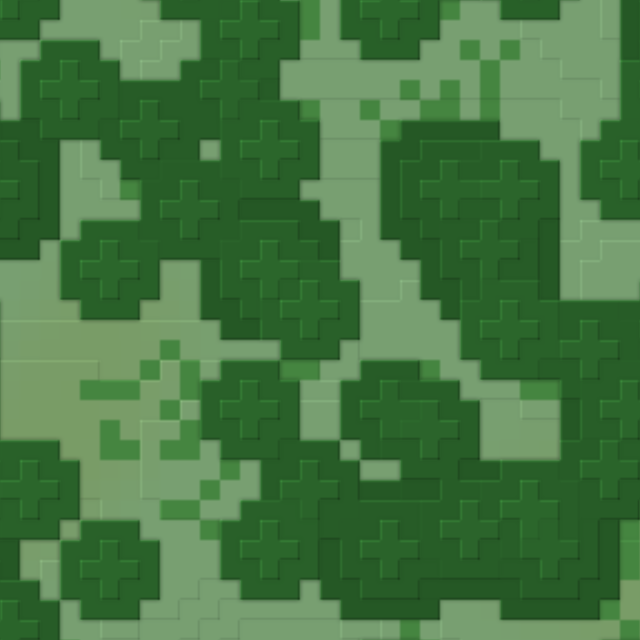
This pattern is drawn by a WebGL 2 fragment shader. Its source:

```glsl
#version 300 es
precision highp float;
// Blocky forest seen from above: stepped tree crowns over terraced grassland.
// Every grid cell gets a height and a colour; the four cells around a pixel
// are blended with narrow ramps, then lit from the upper left.

uniform vec2 u_resolution;
out vec4 fragColor;

const float CELLS = 32.0;          // cells along the canvas height
const float TREE_SPACING = 5.0;    // cells per tree slot
const float TREE_DENSITY = 0.76;   // share of slots that hold a tree
const float BIG_TREES = 0.27;      // share of trees with an extra ring
const float CANOPY_BASE = 4.0;     // height of the lowest leaves
const float CANOPY_VARIATION = 0.8;
const float TERRACE_STEP = 0.45;
const float EDGE_SOFTNESS = 0.09;  // half widths, in cells
const float SHADOW_WIDTH = 0.26;
const float RIM_WIDTH = 0.11;
const float RIM_OFFSET = 0.06;     // shifts rims onto the higher cell
const float RIM_STRENGTH = 0.19;
const float SHADOW_STRENGTH = 0.09;
const float SHADOW_LIMIT = 0.25;

const vec3 CANOPY_DARK  = vec3(0.145, 0.345, 0.145);
const vec3 CANOPY_LIGHT = vec3(0.170, 0.400, 0.170);
const vec3 GROUND_COOL  = vec3(0.470, 0.625, 0.445);
const vec3 GROUND_WARM  = vec3(0.475, 0.610, 0.400);
const vec3 GRASS_TUFT   = vec3(0.270, 0.520, 0.250);

vec2 hash2(vec2 p) {
  vec3 q = fract(p.xyx * vec3(0.1031, 0.1030, 0.0973));
  q += dot(q, q.yzx + 33.33);
  return fract((q.xx + q.yz) * q.zy);
}

// Gradient noise, roughly -0.7 to 0.7
float cornerGradient(vec2 corner, vec2 offset) {
  float angle = 6.2832 * hash2(corner + 57.0).x;
  return dot(vec2(cos(angle), sin(angle)), offset);
}

float gradientNoise(vec2 p) {
  vec2 i = floor(p), f = p - i;
  vec2 u = f * f * f * (f * (f * 6.0 - 15.0) + 10.0);
  vec2 right = vec2(1, 0), up = vec2(0, 1);
  return mix(
    mix(cornerGradient(i, f), cornerGradient(i + right, f - right), u.x),
    mix(cornerGradient(i + up, f - up), cornerGradient(i + 1.0, f - 1.0), u.x),
    u.y);
}

// Height of the tallest crown over a cell, 0 where there is none
float canopyHeight(vec2 cell) {
  vec2 home = floor(cell / TREE_SPACING);
  float height = 0.0;
  for (int y = -1; y <= 1; y++) {
    for (int x = -1; x <= 1; x++) {
      vec2 slot = home + vec2(x, y);
      vec2 trait = hash2(slot + 211.0);
      if (trait.x > TREE_DENSITY) continue;
      vec2 centre = slot * TREE_SPACING + floor(TREE_SPACING * hash2(slot + 83.0));
      vec2 d = abs(cell - centre);
      // Squares with clipped corners; the innermost ring is a plus sign
      float ring = max(max(d.x, d.y), ceil((d.x + d.y + 1.0) * 0.5));
      float radius = trait.y < BIG_TREES ? 3.0 : 2.0;
      if (ring > radius) continue;
      float lift = CANOPY_VARIATION * fract(trait.y * 17.0);
      height = max(height, CANOPY_BASE + lift + 3.0 - ring);
    }
  }
  return height;
}

// Colour in rgb, height in a
vec4 cellSurface(vec2 cell) {
  float crown = canopyHeight(cell);
  if (crown > 0.0) {
    float tone = clamp((crown - CANOPY_BASE - 0.6) / 1.9, 0.0, 1.0);
    return vec4(mix(CANOPY_DARK, CANOPY_LIGHT, tone), crown);
  }
  float relief = gradientNoise(cell / 11.0 + 3.7);
  float meadow = gradientNoise(cell / 9.0 + 21.3);
  float warmth = smoothstep(0.0, 0.35, gradientNoise(cell / 19.0 + 8.4));
  vec3 colour = mix(GROUND_COOL, GROUND_WARM, warmth);
  if (meadow > 0.08 && hash2(cell + 400.0).x < 0.27) colour = GRASS_TUFT;
  return vec4(colour, TERRACE_STEP * floor(relief * 5.0 + 2.5));
}

// Thin line on the higher side of a step, signed by its direction
float rim(float rise, float across) {
  float distanceToLine = abs(across - 0.5 - RIM_OFFSET * sign(rise));
  return clamp(rise, -1.0, 1.0) * (1.0 - smoothstep(0.0, RIM_WIDTH, distanceToLine));
}

void main() {
  vec2 p = gl_FragCoord.xy / u_resolution.y * CELLS - 0.5;
  vec2 cell = floor(p), f = p - cell;
  vec4 a = cellSurface(cell);
  vec4 b = cellSurface(cell + vec2(1, 0));
  vec4 c = cellSurface(cell + vec2(0, 1));
  vec4 d = cellSurface(cell + 1.0);

  vec2 w = smoothstep(0.5 - EDGE_SOFTNESS, 0.5 + EDGE_SOFTNESS, f);
  vec4 surface = mix(mix(a, b, w.x), mix(c, d, w.x), w.y);

  // Lit top and left rims, dark bottom and right rims
  float light = mix(rim(b.a - a.a, f.x), rim(d.a - c.a, f.x), w.y)
              - mix(rim(c.a - a.a, f.y), rim(d.a - b.a, f.y), w.x);

  // Soft shade where a neighbour stands higher
  vec2 s = smoothstep(0.5 - SHADOW_WIDTH, 0.5 + SHADOW_WIDTH, f);
  float around = mix(mix(a.a, b.a, s.x), mix(c.a, d.a, s.x), s.y);
  float shade = clamp((around - surface.a) * SHADOW_STRENGTH, 0.0, SHADOW_LIMIT);

  vec3 colour = surface.rgb * (1.0 + RIM_STRENGTH * light) * (1.0 - shade);
  fragColor = vec4(colour, 1.0);
}
```
